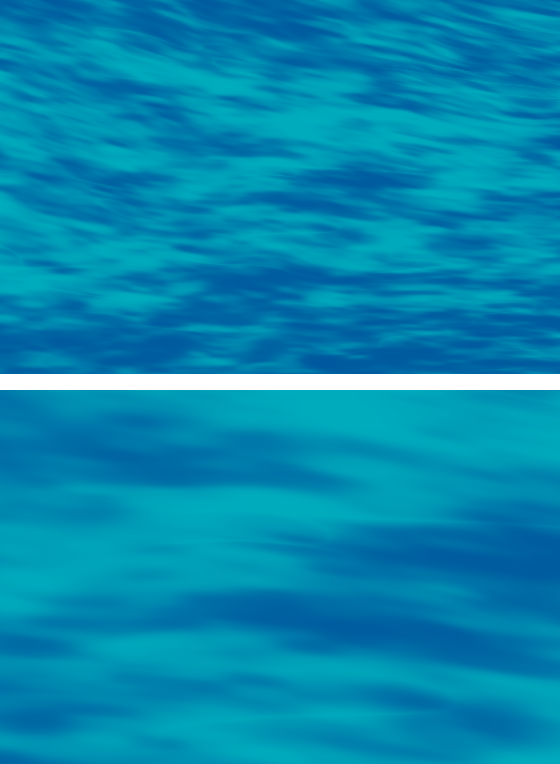
Top, the full canvas; bottom, a detail of the centre.
Give the GLSL for this texture, as a WebGL 2 fragment shader.

```glsl
#version 300 es
precision highp float;
// Soft turquoise streaks drifting over deep blue, like blurred moving water.
// Stretched row noise is layered along a fanning, gently warped flow, then
// weighted by a broad light band and mapped onto a blue to cyan ramp.

uniform vec2 u_resolution;
out vec4 fragColor;

const vec3 DEEP_BLUE = vec3(0.0, 0.345, 0.618);
const vec3 CYAN = vec3(0.0, 0.685, 0.742);

const float TILT_BOTTOM = -0.02;  // downward slope of the flow at each edge
const float TILT_TOP = 0.22;
const float WARP = 0.016;
const float CONTRAST = 2.5;
const float BAND_STRENGTH = 0.36;
const float BAND_MEAN = 0.62;

// Features per canvas height, along and across the flow.
const vec2 PATCH_SCALE = vec2(2.8, 10.0);
const vec2 STREAK_SCALE = vec2(6.5, 31.0);
const vec2 WISP_SCALE = vec2(11.0, 56.0);
const vec2 GRAIN_SCALE = vec2(19.0, 98.0);
const vec2 FIBRE_SCALE = vec2(3.6, 34.0);
const float PATCH_GAIN = 0.20;
const float STREAK_GAIN = 0.25;
const float WISP_GAIN = 0.27;
const float GRAIN_GAIN = 0.14;
const float FIBRE_GAIN = 0.17;

float hash(vec2 p) {
    return fract(sin(dot(p, vec2(127.1, 311.7))) * 43758.5453);
}

float fade(float t) {
    return t * t * t * (t * (t * 6.0 - 15.0) + 10.0);
}

// One row of noise, shifted at random so that cells never line up in columns.
float rowNoise(float x, float row) {
    x += 17.0 * hash(vec2(row, 71.3));
    float cell = floor(x);
    return mix(hash(vec2(cell, row)), hash(vec2(cell + 1.0, row)), fade(x - cell));
}

// Signed noise from -1 to 1.
float noise(vec2 p) {
    float row = floor(p.y);
    float n = mix(rowNoise(p.x, row), rowNoise(p.x, row + 1.0), fade(p.y - row));
    return 2.0 * n - 1.0;
}

// Flow coordinates: the slope fans out from bottom to top.
vec2 flow(vec2 p, float extraTilt) {
    float tilt = mix(TILT_BOTTOM, TILT_TOP, p.y) + extraTilt;
    float bend = noise(p * vec2(2.6, 4.0) + 40.0)
               + 0.4 * noise(p * vec2(7.0, 13.0) + 83.0);
    return vec2(p.x, p.y + tilt * (p.x - 0.75) + WARP * bend);
}

// Thin bright lines along the zero crossings of stretched noise.
float fibres(vec2 p, float seed) {
    float line = pow(1.0 - abs(noise(p * FIBRE_SCALE + seed)), 7.0);
    float gate = smoothstep(-0.1, 0.7, noise(p * vec2(4.0, 13.0) + seed + 19.0));
    return line * gate;
}

// Light in the middle, dark below and towards the upper right.
float lightBand(vec2 p) {
    float rise = smoothstep(-0.1, 0.5, p.y - 0.06 * (p.x - 0.75));
    float fall = smoothstep(0.78, 1.06, p.y + 0.14 * (p.x - 0.75));
    return rise * (1.0 - fall);
}

void main() {
    vec2 p = gl_FragCoord.xy / u_resolution.y;
    vec2 level = flow(p, 0.0);
    vec2 steep = flow(p, 0.06);
    vec2 shallow = flow(p, -0.07);

    // Layered streaks, from broad patches to fine grain
    float light = BAND_STRENGTH * (lightBand(p) - BAND_MEAN);
    light += PATCH_GAIN * noise(level * PATCH_SCALE + 5.0);
    light += STREAK_GAIN * noise(steep * STREAK_SCALE + 11.0);
    light += STREAK_GAIN * noise(shallow * STREAK_SCALE * 0.74 + 29.0);
    light += WISP_GAIN * noise(level * WISP_SCALE + 53.0);
    light += GRAIN_GAIN * noise(steep * GRAIN_SCALE + 97.0);

    // Fine fibres crossing at slight angles
    float fibre = fibres(steep, 7.0) + fibres(shallow, 61.0);
    light += FIBRE_GAIN * (fibre - 0.2);

    // Soft limits keep the darkest and brightest areas smooth
    float tone = 0.5 + 0.5 * tanh(CONTRAST * light);
    fragColor = vec4(mix(DEEP_BLUE, CYAN, tone), 1.0);
}
```
